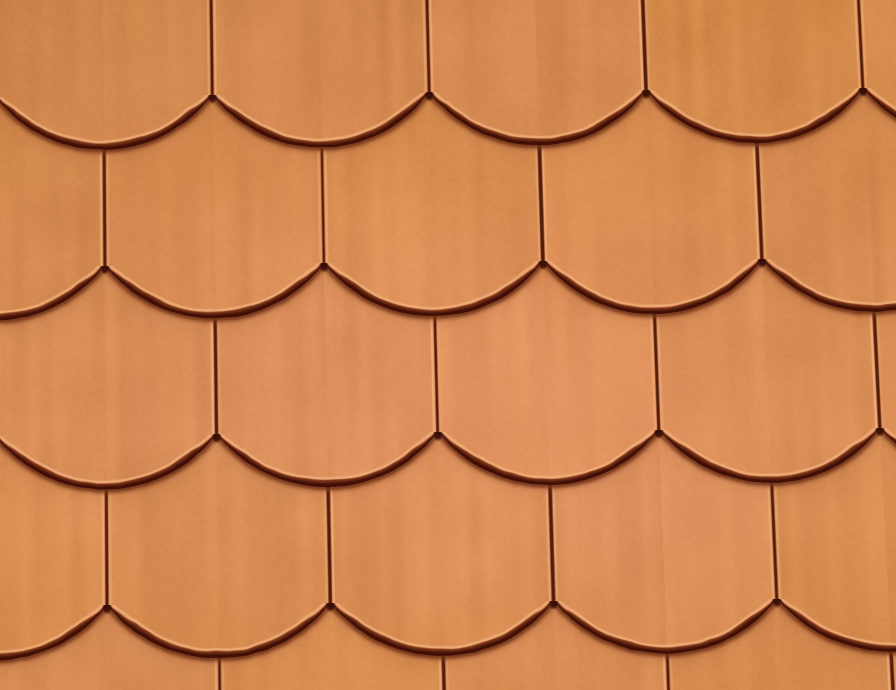
Give the GLSL for this texture, as a WebGL 2 fragment shader.

```glsl
#version 300 es
precision highp float;
// Terracotta roof of overlapping round-ended tiles, slightly fanned out towards the eaves.

uniform vec2 u_resolution;
out vec4 fragColor;

float hash(vec2 p) {
    return fract(sin(dot(p, vec2(127.1, 311.7))) * 43758.5453);
}

float noise(vec2 p) {
    vec2 i = floor(p), f = fract(p);
    f = f * f * (3.0 - 2.0 * f);
    return mix(mix(hash(i), hash(i + vec2(1, 0)), f.x),
               mix(hash(i + vec2(0, 1)), hash(i + vec2(1, 1)), f.x), f.y);
}

// Signed offset to the nearest joint of a row; odd rows are shifted by half a tile.
float jointOffset(float u, float row) {
    return fract(u - 0.5 * mod(row, 2.0) + 0.5) - 0.5;
}

// Soft-edged line of the given half width.
float line(float d, float halfWidth, float aa) {
    return 1.0 - smoothstep(halfWidth - aa, halfWidth + aa, abs(d));
}

// Plain clay surface with vertical streaks, mottling and fine grain.
vec3 clay(vec2 p, vec2 tile, float across) {
    float glow = exp(-dot(p - vec2(2.3, 1.9), (p - vec2(2.3, 1.9)) * vec2(0.12, 0.7)));
    vec3 color = mix(vec3(0.825, 0.535, 0.295), vec3(0.87, 0.57, 0.365), glow);
    float seed = hash(tile);
    color *= 0.985 + 0.03 * seed;
    color.b += 0.025 * (hash(tile + 7.3) - 0.5);
    float streak = noise(vec2(across * 17.0 + seed * 90.0, p.y * 0.8));
    color += 0.045 * (streak - 0.5) * vec3(1.0, 0.95, 0.8);
    color += 0.025 * (noise(p * 5.0) - 0.5);
    return color + 0.018 * (noise(p * 70.0) - 0.5);
}

void main() {
    // Lengths are in tile widths, with y running down from the top.
    float aa = 4.13 / u_resolution.x;
    vec2 p = vec2(gl_FragCoord.x, u_resolution.y - gl_FragCoord.y) * aa;
    float u = (p.x + 0.0215) / (1.0 + 0.0125 * (p.y - 0.43));
    float v = (p.y + 0.01 * p.x - 0.446) / 0.783;

    // Distance inside the round end of the upper row, negative below it.
    float upperRow = floor(v);
    float drop = (v - upperRow) * 0.783;
    float cusp = jointOffset(u, upperRow);
    float inside = 0.625 - length(vec2(0.5 - abs(cusp), drop + 0.375));
    inside += 0.004 * (noise(p * 22.0) - 0.5);

    float row = upperRow + 1.0 - step(0.0, inside);
    float column = floor(u - 0.5 * mod(row, 2.0));
    float joint = jointOffset(u, row);
    vec3 color = clay(p, vec2(column, row), joint);

    // Joints between neighbours: light rims beside a dark gap.
    float jointSeed = hash(vec2(floor(u - 0.5 * mod(row, 2.0) + 0.5), row + 3.0));
    vec3 rimColor = vec3(0.95, 0.69, 0.49);
    float rim = line(joint + 0.016, 0.005, aa) * (0.9 - 0.5 * jointSeed)
              + line(joint - 0.016, 0.005, aa) * (0.2 + 0.6 * jointSeed);
    color = mix(color, rimColor, rim);
    float gap = line(joint, 0.0055 + 0.003 * hash(vec2(jointSeed, row)), aa);
    color = mix(color, vec3(0.28, 0.07, 0.02), gap * 0.92);

    // Shadow cast on the lower row, deepest in the notch under each joint.
    float below = max(-inside, 0.0);
    float lower = 1.0 - smoothstep(-aa, aa, inside);
    float shadow = 0.75 * exp(-below * below / 0.0003) + 0.2 * exp(-below / 0.035);
    color = mix(color, vec3(0.45, 0.20, 0.09), shadow * lower);

    // Thick cut edge of the upper row, thinning to a point at the joints.
    float thickness = mix(0.009, 0.031, smoothstep(0.0, 0.14, abs(cusp)));
    thickness *= 0.9 + 0.25 * noise(p * 9.0);
    float highlight = line(inside - thickness - 0.007, 0.006, aa);
    color = mix(color, rimColor, 0.75 * highlight);
    float edge = smoothstep(-aa, aa, inside)
               * (1.0 - smoothstep(thickness - aa, thickness + aa, inside));
    vec3 edgeColor = mix(vec3(0.25, 0.055, 0.02), vec3(0.50, 0.22, 0.10),
                         smoothstep(0.3, 1.0, inside / thickness));
    color = mix(color, edgeColor, edge);
    float notch = 1.0 - smoothstep(0.012, 0.034, length(vec2(cusp * 1.3, drop - 0.012)));
    color = mix(color, vec3(0.20, 0.04, 0.02), 0.9 * notch);

    fragColor = vec4(color, 1.0);
}
```
